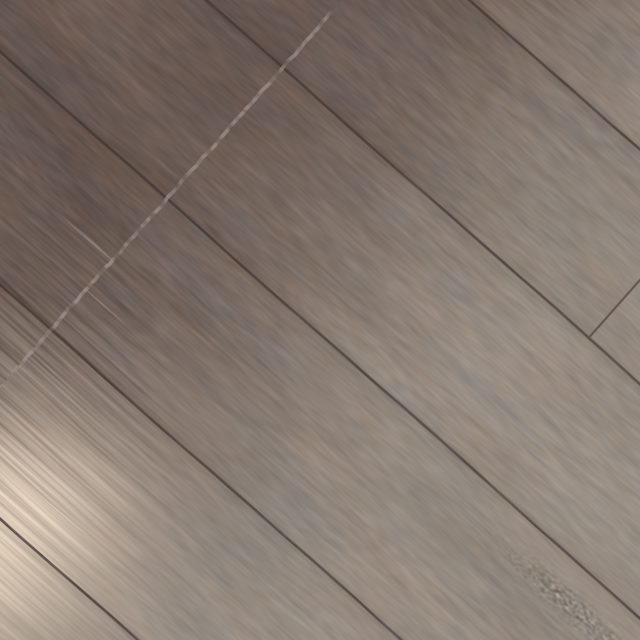
This texture is drawn by a WebGL 1 fragment shader. Its source:

```glsl
precision highp float;
// Diagonal grey-brown wood planks with thin dark seams, one pale scuffed joint and
// one dark end joint. Grain is gradient noise stretched along each board; a warm
// window glare at the lower left breaks into bright streaks along the grain.

#define PLANK_AXIS vec2(0.749, 0.663)
#define PLANK_PITCH 0.2734
#define PLANK_OFFSET 0.0598
#define SEAM_WIDTH 0.0034
#define PALE_JOINT 0.401
#define DARK_JOINT 1.039
#define GRAIN_STRENGTH 0.19
#define FIGURE_STRENGTH 0.13
#define GLARE_CENTER vec2(-0.01, 0.83)
#define GLARE_SIZE 0.205
#define STREAK_STRENGTH 0.3

uniform vec2 u_resolution;

const vec3 DARK_WOOD = vec3(0.405, 0.345, 0.318);
const vec3 LIGHT_WOOD = vec3(0.575, 0.535, 0.497);
const vec3 SEAM_COLOR = vec3(0.27, 0.215, 0.195);
const vec3 SCUFF_COLOR = vec3(0.64, 0.59, 0.57);
const vec3 GLARE_COLOR = vec3(0.88, 0.81, 0.73);

vec2 hash2(vec2 p) {
  vec3 q = fract(p.xyx * vec3(0.1031, 0.1030, 0.0973));
  q += dot(q, q.yzx + 33.33);
  return fract((q.xx + q.yz) * q.zy);
}

float cornerGradient(vec2 cell, vec2 offset) {
  return dot(hash2(cell) * 2.0 - 1.0, offset);
}

float gradientNoise(vec2 p) {
  vec2 i = floor(p), f = fract(p);
  vec2 w = f * f * f * (f * (f * 6.0 - 15.0) + 10.0);
  vec2 e = vec2(1.0, 0.0);
  return mix(mix(cornerGradient(i, f), cornerGradient(i + e, f - e), w.x),
             mix(cornerGradient(i + e.yx, f - e.yx), cornerGradient(i + 1.0, f - 1.0), w.x), w.y);
}

// Coverage of a soft line of the given width at distance d.
float line(float d, float width, float pixel) {
  float soft = max(pixel, 0.0012);
  return 1.0 - smoothstep(0.5 * width - 0.5 * soft, 0.5 * width + soft, abs(d));
}

void main() {
  float pixel = 1.0 / min(u_resolution.x, u_resolution.y);
  vec2 uv = gl_FragCoord.xy / u_resolution;
  uv.y = 1.0 - uv.y;

  // Plank coordinates: x runs along the boards, y across them.
  float along = dot(uv, PLANK_AXIS);
  float across = dot(uv, vec2(-PLANK_AXIS.y, PLANK_AXIS.x));
  across += 0.003 * gradientNoise(vec2(along * 5.0, 2.5));
  float lane = (across - PLANK_OFFSET) / PLANK_PITCH;
  float row = floor(lane);
  float seamDistance = (fract(lane + 0.5) - 0.5) * PLANK_PITCH;
  float jointRow = 1.0 - step(0.5, abs(row + 2.0));
  float board = step(PALE_JOINT, along) + jointRow * step(DARK_JOINT, along);
  vec2 boardSeed = hash2(vec2(row + 17.0, board + 5.0));
  vec2 wood = vec2(along, across) + boardSeed * 7.0;

  // Base tone: dark at the upper left, paler and greyer along the boards.
  float tone = smoothstep(0.3, 1.0, along + 0.04 * across);
  vec3 color = mix(DARK_WOOD, LIGHT_WOOD, tone);
  color *= 1.0 + 0.05 * (boardSeed.x - 0.5);

  // Broad figure with faint contour rings, then fine stretched fibres.
  float figure = gradientNoise(wood * vec2(3.5, 11.0));
  float rings = sin(45.0 * figure + 30.0 * wood.y);
  float bands = gradientNoise(wood * vec2(2.5, 42.0));
  float fibres = 0.65 * gradientNoise(wood * vec2(13.0, 115.0))
               + 0.55 * gradientNoise(wood * vec2(30.0, 220.0));
  float calm = mix(1.0, 0.6, tone);
  color *= 1.0 + calm * (FIGURE_STRENGTH * (figure + 0.7 * bands) + 0.014 * rings)
               + GRAIN_STRENGTH * mix(1.0, 0.75, tone) * fibres;
  float tint = gradientNoise(wood * vec2(5.0, 18.0) + 9.0)
             + 0.8 * gradientNoise(wood * vec2(16.0, 90.0) + 4.0);
  color += tint * vec3(0.022, 0.0, -0.016);

  // Rough speckled knot near the lower right.
  vec2 knotOffset = (vec2(along, across) - vec2(1.295, 0.118)) / vec2(0.105, 0.017);
  float knot = exp(-dot(knotOffset, knotOffset));
  float speckle = gradientNoise(vec2(along * 120.0, across * 190.0));
  color *= 1.0 - knot * (0.06 + 0.5 * speckle);

  // Glare, with narrow streaks that reach past its soft edge.
  vec2 glareOffset = uv - GLARE_CENTER;
  float glare = exp(-dot(glareOffset, glareOffset) / (GLARE_SIZE * GLARE_SIZE));
  vec2 haloOffset = (vec2(along, across) - vec2(0.43, 0.42)) / vec2(0.25, 0.25);
  float halo = exp(-dot(haloOffset, haloOffset));
  float streaks = gradientNoise(wood * vec2(3.0, 150.0) + 3.0)
                + 0.6 * gradientNoise(wood * vec2(5.0, 260.0));
  color = mix(color, GLARE_COLOR, clamp(glare * (0.95 + 0.35 * streaks), 0.0, 1.0));
  color += halo * STREAK_STRENGTH * (streaks * 0.4 + 0.05);
  float glint = smoothstep(0.38, 0.7, gradientNoise(wood * vec2(5.0, 130.0) + 21.0));
  color += glint * halo * 0.3;

  // Seams and the dark end joint.
  float wear = 0.82 + 0.4 * gradientNoise(vec2(along * 14.0, row * 3.7));
  float seam = line(seamDistance, SEAM_WIDTH, pixel) * wear;
  float endJoint = line(along - DARK_JOINT, SEAM_WIDTH * 0.8, pixel) * jointRow * 0.75;
  color *= 1.0 - 0.09 * exp(-abs(seamDistance) / 0.007);
  color = mix(color, SEAM_COLOR + 0.06 * tone, clamp(max(seam, endJoint), 0.0, 1.0));

  // Pale scuffed joint, broken into uneven dashes.
  float dashes = smoothstep(-0.3, 0.25, gradientNoise(vec2(across * 75.0, 8.3)));
  float reach = smoothstep(-0.335, -0.315, across) * (1.0 - smoothstep(0.4, 0.44, across));
  float ragged = along - PALE_JOINT + 0.003 * gradientNoise(vec2(across * 60.0, 1.7));
  color = mix(color, SCUFF_COLOR, line(ragged, 0.005, pixel) * reach * (0.15 + 0.55 * dashes));

  gl_FragColor = vec4(clamp(color, 0.0, 1.0), 1.0);
}
```
